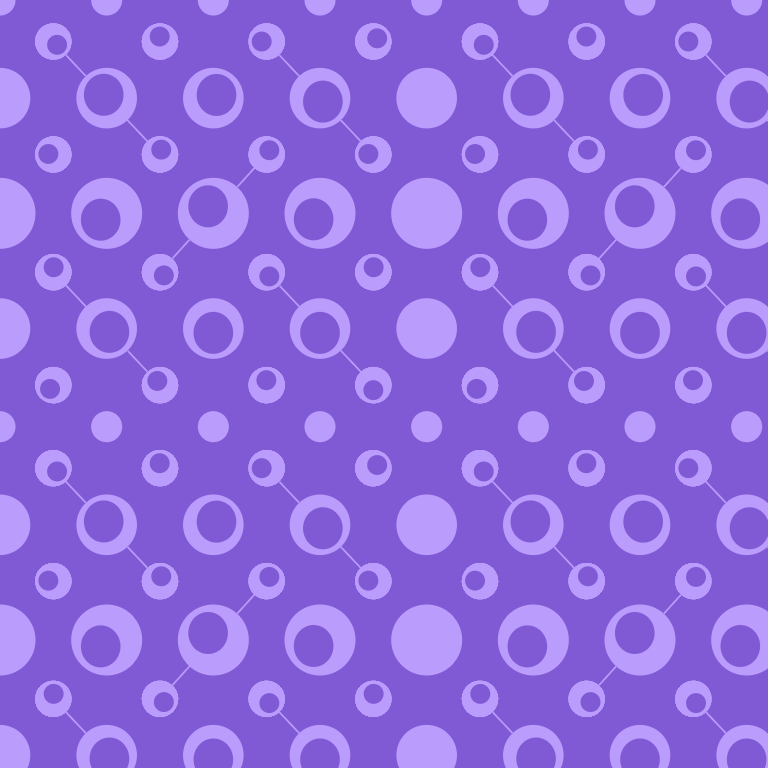
Write a Shadertoy shader that draws this pattern.

```glsl
// Retro bubble wallpaper: rows of lilac discs and off-centre rings on violet,
// some joined by thin diagonal rods. One square tile holds four columns and
// is repeated with fract; every part is a signed distance turned into ink.

const float TILES = 1.8;          // tiles across the canvas
const float COLUMNS = 4.0;        // discs per row in a tile
const float ROD_HALF_WIDTH = 0.002;
const float TAU = 6.2831853;
const vec3 VIOLET = vec3(0.50, 0.35, 0.83);
const vec3 LILAC = vec3(0.73, 0.61, 0.99);

// Vertical distance of each row pair from the tile's middle
const float NEAR_ROW = 0.138;
const float MEDIUM_ROW = 0.270;
const float FAR_ROW = 0.4027;

float coverage(float dist, float pixel) {
    return clamp(0.5 - dist / pixel, 0.0, 1.0);
}

float ellipseDistance(vec2 p, vec2 radii) {
    return (length(p / radii) - 1.0) * min(radii.x, radii.y);
}

// Position relative to the nearest disc of a row; z is the column index
vec3 rowCell(vec2 p, float rowY, float shift) {
    float x = p.x * COLUMNS + 0.5 - shift;
    float y = fract(p.y - rowY + 0.5) - 0.5;
    return vec3((fract(x) - 0.5) / COLUMNS, y, mod(floor(x), COLUMNS));
}

// Ring whose hole is pushed off-centre at an angle given in turns
float ringInk(vec2 p, float radius, vec2 hole, float push, float turns, float pixel) {
    float angle = turns * TAU;
    vec2 q = p - push * vec2(cos(angle), sin(angle));
    return coverage(length(p) - radius, pixel)
         * (1.0 - coverage(ellipseDistance(q, hole), pixel));
}

// Ink over the layer below; a ring's disc hides any rod under its hole
float smallRow(float ink, vec2 p, float rowY, vec4 turns, float pixel) {
    const float radius = 0.0435;
    vec3 cell = rowCell(p, rowY, 0.5);
    float ring = ringInk(cell.xy, radius, vec2(0.0233), 0.0117, turns[int(cell.z)], pixel);
    return mix(ink, ring, step(length(cell.xy), radius));
}

// Row of big rings, with a solid disc in the first column
float bigRow(float ink, vec2 p, float rowY, float radius, float push, vec3 turns, float pixel) {
    const vec2 hole = vec2(0.0464, 0.0492);
    vec3 cell = rowCell(p, rowY, 0.0);
    int column = int(cell.z);
    float shape = column == 0
        ? coverage(length(cell.xy) - radius, pixel)
        : ringInk(cell.xy, radius, hole, push, turns[column - 1], pixel);
    return length(cell.xy) < radius ? shape : max(ink, shape);
}

// Straight rod centred on the origin, reaching halfSpan both ways
float rodInk(vec2 p, vec2 halfSpan, float pixel) {
    float along = clamp(dot(p, halfSpan) / dot(halfSpan, halfSpan), -1.0, 1.0);
    return coverage(length(p - halfSpan * along) - ROD_HALF_WIDTH, pixel);
}

float rods(vec2 p, float pixel) {
    // Falling rods: two per tile, mirrored above and below the middle
    vec2 falling = vec2(fract(p.x * 2.0) * 0.5 - 0.25, abs(p.y - 0.5) - MEDIUM_ROW);
    float side = p.y > 0.5 ? -1.0 : 1.0;
    float ink = rodInk(falling, vec2(0.125, side * 0.1324), pixel);
    // One rising rod through the centre
    return max(ink, rodInk(p - 0.5, vec2(0.125, NEAR_ROW), pixel));
}

void mainImage(out vec4 fragColor, in vec2 fragCoord) {
    float pixel = TILES / iResolution.y;
    // Tiles hang from the top left corner
    vec2 p = fract((fragCoord - vec2(0.0, iResolution.y)) * pixel);

    float ink = rods(p, pixel);

    // Small rings, top row to bottom row
    ink = smallRow(ink, p, 0.5 + FAR_ROW, vec4(-0.115, 0.26, 0.50, 0.11), pixel);
    ink = smallRow(ink, p, 0.5 + NEAR_ROW, vec4(0.485, 0.21, 0.16, 0.485), pixel);
    ink = smallRow(ink, p, 0.5 - NEAR_ROW, vec4(0.24, -0.11, -0.16, 0.24), pixel);
    ink = smallRow(ink, p, 0.5 - FAR_ROW, vec4(-0.365, 0.34, 0.26, -0.25), pixel);

    // Medium rings around the large middle row
    ink = bigRow(ink, p, 0.5 + MEDIUM_ROW, 0.071, 0.0105, vec3(0.365, 0.125, -0.14), pixel);
    ink = bigRow(ink, p, 0.5, 0.0832, 0.0205, vec3(-0.37, 0.352, -0.38), pixel);
    ink = bigRow(ink, p, 0.5 - MEDIUM_ROW, 0.071, 0.0101, vec3(-0.14, -0.25, -0.25), pixel);

    // Plain dots along the tile seam
    vec3 dotCell = rowCell(p, 0.0, 0.0);
    ink = max(ink, coverage(length(dotCell.xy) - 0.0364, pixel));

    fragColor = vec4(mix(VIOLET, LILAC, ink), 1.0);
}
```
